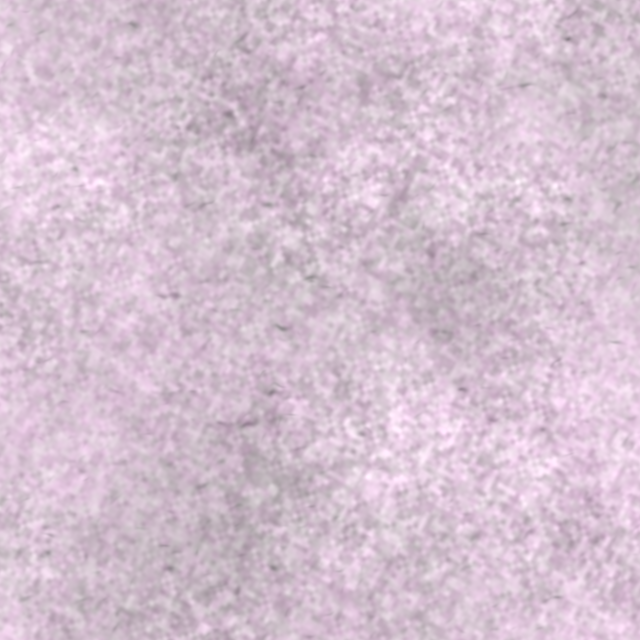
Give the GLSL for this texture, as a three.js fragment shader.

```glsl
// Mottled mauve stone or paper: soft cloudy patches, fine soft grain
// and sparse dark flecks. Brightness and grey-green tint are built from
// rotated value noise; flecks are jittered ellipses on a loose grid.

varying vec2 vUv;

const vec3 MAUVE = vec3(0.832, 0.752, 0.816);
const vec3 LIGHT_AXIS = vec3(1.0, 0.96, 1.0);
const vec3 GREEN_AXIS = vec3(-0.35, 1.0, -0.3);
const vec3 FLECK_AXIS = vec3(1.0, 0.88, 0.96);

float hash(vec2 p) {
  vec3 q = fract(vec3(p.xyx) * 0.1031);
  q += dot(q, q.yzx + 33.33);
  return fract((q.x + q.y) * q.z);
}

vec2 hash2(vec2 p) {
  return vec2(hash(p + 17.3), hash(p + 91.7));
}

vec2 rotate(vec2 p, float angle) {
  float c = cos(angle);
  float s = sin(angle);
  return vec2(c * p.x - s * p.y, s * p.x + c * p.y);
}

// Smooth value noise, centred on zero
float noise(vec2 p) {
  vec2 cell = floor(p);
  vec2 f = fract(p);
  f = f * f * (3.0 - 2.0 * f);
  float low = mix(hash(cell), hash(cell + vec2(1.0, 0.0)), f.x);
  float high = mix(hash(cell + vec2(0.0, 1.0)), hash(cell + 1.0), f.x);
  return mix(low, high, f.y) - 0.5;
}

// Octaves are turned against each other to hide the lattice
float clouds(vec2 p, float gain) {
  float sum = 0.0;
  float weight = 0.5;
  for (int i = 0; i < 5; i++) {
    sum += weight * noise(p);
    p = rotate(p * 2.03, 0.65) + 19.7;
    weight *= gain;
  }
  return sum;
}

// Fine speckle made of three close scales
float grain(vec2 uv) {
  float fine = noise(rotate(uv, 0.5) * 128.0 + 40.0);
  float medium = noise(rotate(uv, 1.1) * 88.0 + 75.0);
  float coarse = noise(rotate(uv, 0.2) * 52.0 + 130.0);
  return 0.5 * fine + 0.4 * medium + 0.3 * coarse;
}

// Darkness of scattered soft flecks, mostly slanting upward to the right
float flecks(vec2 uv, float cells, float density, float size) {
  vec2 p = uv * cells;
  vec2 home = floor(p);
  float darkness = 0.0;
  for (int y = -1; y <= 1; y++) {
    for (int x = -1; x <= 1; x++) {
      vec2 cell = home + vec2(float(x), float(y));
      vec2 shape = hash2(cell + 53.0);
      vec2 offset = p - cell - 0.15 - 0.7 * hash2(cell);
      offset = rotate(offset, -0.5 + 1.6 * (shape.x - 0.5));
      offset /= size * vec2(0.9 + 0.9 * shape.y, 0.65);
      float present = step(hash(cell + 7.0), density);
      float strength = mix(0.35, 1.0, shape.x * shape.y);
      darkness += present * strength * exp(-dot(offset, offset));
    }
  }
  return min(darkness, 1.0);
}

void main() {
  vec2 uv = vUv;
  vec2 ragged = uv + 0.008 * vec2(noise(uv * 70.0), noise(uv * 70.0 + 37.0));

  // Broad patches, a little lighter toward the right
  float patches = clouds(rotate(uv, 0.4) * 4.0 + 5.0, 0.62);
  float brightness = 0.29 * patches + 0.03 * (uv.x - 0.5);

  // Speckle is rougher in some areas than in others
  float roughness = 1.0 + 0.7 * noise(uv * 6.0 + 61.0);
  brightness += 0.26 * roughness * grain(uv);

  // Pink drifts to grey-green in patches and in small blotches
  float tint = 0.035 * clouds(uv * 5.0 + 83.0, 0.6) - 0.035 * patches;
  tint += 0.045 * noise(rotate(uv, 0.8) * 72.0 + 211.0);

  float marks = 0.22 * flecks(ragged, 20.0, 0.2, 0.14);
  marks += 0.11 * flecks(ragged + 3.0, 42.0, 0.25, 0.22);

  vec3 colour = MAUVE + 0.008 + LIGHT_AXIS * brightness;
  colour += GREEN_AXIS * tint - FLECK_AXIS * marks;
  gl_FragColor = vec4(clamp(colour, 0.0, 1.0), 1.0);
}
```
